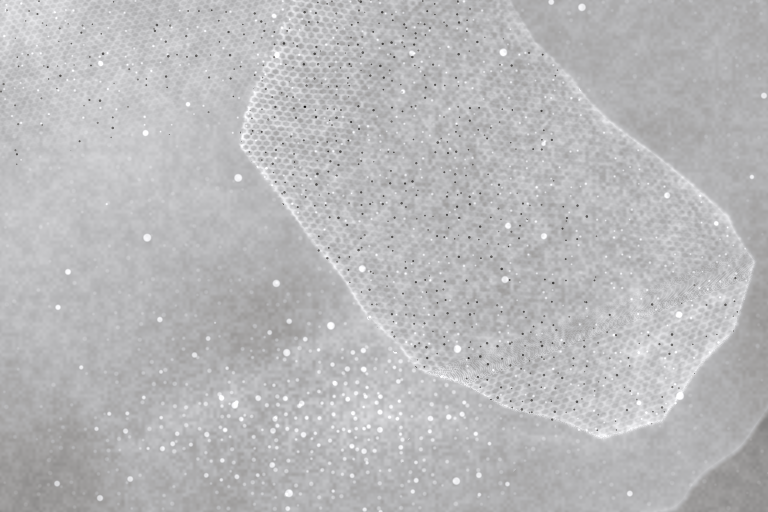
This texture is drawn by a Shadertoy shader. Its source:

```glsl
// Crumpled silver tulle: a sharp honeycomb mesh fold over blurred, glittering layers.

const int CORNERS = 15;
const vec2 FOLD[CORNERS] = vec2[](
    vec2(0.47, 0.71), vec2(0.59, 0.55), vec2(0.69, 0.41), vec2(0.82, 0.27), vec2(0.98, 0.21),
    vec2(1.17, 0.145), vec2(1.30, 0.18), vec2(1.43, 0.36), vec2(1.475, 0.49), vec2(1.43, 0.58),
    vec2(1.25, 0.72), vec2(1.04, 0.92), vec2(0.94, 1.1), vec2(0.60, 1.1), vec2(0.48, 0.77));

float hash(vec2 p) {
    vec3 q = fract(p.xyx * vec3(0.1031, 0.1030, 0.0973));
    q += dot(q, q.yzx + 33.33);
    return fract((q.x + q.y) * q.z);
}

float noise(vec2 p) {
    vec2 i = floor(p), f = fract(p);
    f = f * f * (3.0 - 2.0 * f);
    return mix(mix(hash(i), hash(i + vec2(1, 0)), f.x),
               mix(hash(i + vec2(0, 1)), hash(i + vec2(1, 1)), f.x), f.y);
}

float fbm(vec2 p) {
    float sum = 0.0, gain = 0.5;
    for (int i = 0; i < 4; i++) {
        sum += gain * noise(p);
        p = mat2(1.6, 1.2, -1.2, 1.6) * p + 7.3;
        gain *= 0.5;
    }
    return sum;
}

float segment(vec2 p, vec2 a, vec2 b) {
    vec2 ab = b - a;
    return length(p - a - ab * clamp(dot(p - a, ab) / dot(ab, ab), 0.0, 1.0));
}

// Signed distance to the folded sheet, negative inside.
float foldDistance(vec2 p) {
    float d = 10.0, side = 1.0;
    for (int i = 0, j = CORNERS - 1; i < CORNERS; j = i, i++) {
        vec2 a = FOLD[i], b = FOLD[j];
        d = min(d, segment(p, a, b));
        bvec3 c = bvec3(p.y >= a.y, p.y < b.y, (b.x - a.x) * (p.y - a.y) > (b.y - a.y) * (p.x - a.x));
        if (all(c) || !any(c)) side = -side;
    }
    return side * d;
}

float blob(vec2 p, vec2 centre, vec2 radius) {
    vec2 q = (p - centre) / radius;
    return exp(-dot(q, q));
}

float crease(vec2 p, vec2 a, vec2 b, float width) {
    return exp(-segment(p, a, b) / width);
}

// Distance to the nearest thread of a honeycomb with unit spacing.
float threadDistance(vec2 q) {
    vec2 s = vec2(1.0, 1.732);
    vec2 a = mod(q, s) - 0.5 * s, b = mod(q - 0.5 * s, s) - 0.5 * s;
    vec2 g = abs(dot(a, a) < dot(b, b) ? a : b);
    return 0.5 - max(g.x, dot(g, vec2(0.5, 0.866)));
}

float mesh(vec2 p, float angle, vec2 cell) {
    p += 0.012 * vec2(noise(p * 7.0), noise(p * 7.0 + 40.0));
    float c = cos(angle), s = sin(angle);
    return 1.0 - smoothstep(0.03, 0.28, threadDistance(mat2(c, -s, s, c) * p / cell));
}

// One jittered disc per grid cell, kept with the given chance.
float scatter(vec2 p, float cell, float radius, float chance, float blur, float seed) {
    vec2 id = floor(p / cell) + seed;
    vec2 centre = 0.25 + 0.5 * vec2(hash(id + 11.0), hash(id + 57.0));
    float r = radius * (0.6 + 0.6 * hash(id + 91.0));
    float d = length(fract(p / cell) - centre) * cell;
    return step(hash(id), chance) * (1.0 - smoothstep(r - blur, r + blur, d));
}

void mainImage(out vec4 fragColor, in vec2 fragCoord) {
    float px = 1.0 / iResolution.y;
    vec2 p = fragCoord * px;
    vec2 bent = p + 0.018 * (vec2(noise(p * 9.0), noise(p * 9.0 + 20.0)) - 0.5);
    float d = foldDistance(bent);
    float sheet = 1.0 - smoothstep(-0.004, 0.004, d);
    float rim = exp(-abs(d) / 0.03) * sheet;
    float lowerFold = smoothstep(0.0, 0.06, 0.32 + 0.38 * (p.x - 0.95) - p.y) * sheet;
    float rightFold = blob(p, vec2(1.34, 0.54), vec2(0.12, 0.13)) * sheet;
    float topBand = smoothstep(0.0, 0.25, p.y - 0.62 - 0.18 * p.x) * (1.0 - sheet) * smoothstep(1.0, 0.6, p.x);
    float glitter = blob(p, vec2(0.62, 0.18), vec2(0.34, 0.17)) * (1.0 - sheet);

    // Broad light and shade of the blurred layers
    float lum = 0.70 + 0.14 * (fbm(p * 4.0) - 0.47);
    lum += 0.07 * blob(p, vec2(0.18, 0.66), vec2(0.32, 0.25)) + 0.08 * blob(p, vec2(0.0, 1.0), vec2(0.2, 0.1));
    lum -= 0.07 * blob(p, vec2(0.08, 0.08), vec2(0.32, 0.22)) + 0.06 * blob(p, vec2(0.52, 0.36), vec2(0.22, 0.16));
    lum -= 0.07 * blob(p, vec2(1.5, 0.3), vec2(0.1, 0.25));
    lum += 0.05 * glitter + 0.03 * topBand;
    lum += 0.05 * crease(bent, vec2(0.25, 0.12), vec2(0.72, 0.38), 0.03) * (1.0 - sheet);
    lum += 0.04 * crease(bent, vec2(0.16, 0.24), vec2(0.3, 0.0), 0.02);
    lum += 0.05 * crease(bent, vec2(0.68, 0.2), vec2(1.15, 0.13), 0.025) * (1.0 - sheet);

    // Sheet with its bright rim and inner creases
    lum += sheet * (0.025 + 0.06 * rim + 0.035 * lowerFold);
    lum += 0.09 * exp(-abs(d + 0.004) / 0.006) * smoothstep(1.05, 0.7, p.y);
    lum += 0.07 * crease(bent, vec2(1.25, 0.31), vec2(1.44, 0.44), 0.012);
    lum += 0.05 * crease(bent, vec2(1.25, 0.31), vec2(1.24, 0.45), 0.01);
    lum += 0.05 * crease(bent, vec2(0.95, 0.32), vec2(1.24, 0.43), 0.012);

    // Dark gap beyond the outer hem
    float hem = dot(bent - vec2(1.27, 0.0), vec2(0.66, -0.75)) - 0.02 * noise(p * 12.0);
    lum -= 0.11 * smoothstep(0.0, 0.012, hem);
    lum += 0.06 * exp(-abs(hem) / 0.006);

    // Woven threads, sharpest near the folds
    float patches = smoothstep(0.25, 0.7, noise(p * 5.0 + 3.0));
    float focus = sheet * (0.25 + 0.45 * patches + 0.4 * exp(d / 0.12)) * smoothstep(1.6, 0.4, p.x);
    focus += 0.3 * (lowerFold + rightFold);
    float angle = mix(-0.12, 0.35, lowerFold);
    lum += 0.13 * focus * (mesh(p, angle, vec2(0.0175, 0.0122)) - 0.42);
    lum += 0.05 * topBand * (mesh(p, 0.2, vec2(0.014, 0.010)) - 0.42);

    // Fine shimmer and soft discs of light
    lum += 0.08 * (noise(p * 150.0) - 0.5) * (0.6 + sheet + glitter + 0.5 * topBand);
    lum += 0.05 * (noise(p * 55.0) - 0.5);
    lum += 0.16 * scatter(p, 0.022, 0.0035, 0.2 + 0.5 * glitter, 0.002, 3.0) * (0.3 + glitter);
    lum += 0.24 * scatter(p + 0.013, 0.031, 0.0045, 0.6 * glitter, 0.002, 17.0);
    lum += 0.25 * scatter(p, 0.085, 0.0065, 0.17, 0.002, 29.0);
    lum += 0.22 * scatter(p, 0.017, 0.0018, 0.22 * (sheet + topBand), px, 41.0);

    // Dark glitter flakes
    float flakeArea = sheet * smoothstep(1.3, 0.95, p.x + 0.25 * p.y - 0.1) + 0.7 * topBand + 0.5 * lowerFold;
    lum -= 0.42 * scatter(p, 0.021, 0.0021, 0.4 * flakeArea, 0.6 * px, 63.0);
    lum -= 0.3 * scatter(p + 0.009, 0.027, 0.0018, 0.3 * flakeArea, 0.6 * px, 77.0);

    vec3 tint = mix(vec3(1.008, 0.998, 0.994), vec3(0.996, 0.997, 1.007), smoothstep(0.6, 0.72, lum));
    fragColor = vec4(clamp(lum * tint, 0.0, 1.0), 1.0);
}
```
